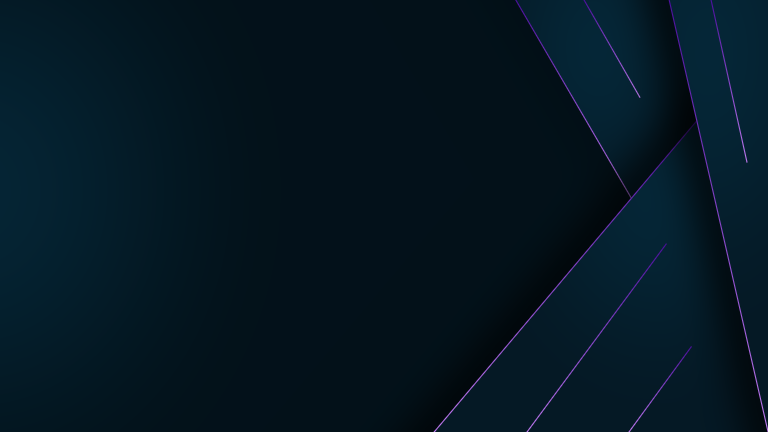
Reproduce this background procedurally as a Shadertoy shader.

```glsl
const vec3 NIGHT = vec3(0.010, 0.068, 0.100);
const vec3 TEAL = vec3(0.020, 0.150, 0.215);
const vec3 PANEL_DARK = vec3(0.018, 0.098, 0.145);
const vec3 VIOLET = vec3(0.30, 0.06, 0.62);
const vec3 LILAC = vec3(0.74, 0.47, 0.93);
const float LINE_HALF_WIDTH = 0.0013;

// Signed distance to the line from top to bottom, positive on its right.
float sideDistance(vec2 p, vec2 top, vec2 bottom) {
    vec2 d = normalize(bottom - top);
    return dot(p - top, vec2(-d.y, d.x));
}

// Soft elliptical falloff: 1 at the centre, 0 at the radius.
float glow(vec2 p, vec2 centre, vec2 radius) {
    return 1.0 - smoothstep(0.0, 1.0, length((p - centre) / radius));
}

// Thin stroke, violet at the top and lilac at the bottom.
vec3 drawStroke(vec3 base, vec2 p, vec2 top, vec2 bottom, float pixel) {
    vec2 d = bottom - top;
    float along = clamp(dot(p - top, d) / dot(d, d), 0.0, 1.0);
    float dist = length(p - top - d * along);
    float cover = clamp((LINE_HALF_WIDTH - dist) / pixel + 0.5, 0.0, 1.0);
    return mix(base, mix(VIOLET, LILAC, along), cover);
}

// Half plane with a cast shadow on its left and a stroke on its edge.
vec3 drawPanel(vec3 base, vec3 fill, vec2 p, vec2 top, vec2 bottom,
               float shadow, float pixel) {
    float d = sideDistance(p, top, bottom);
    float reach = min(d, 0.0) / 0.075;
    vec3 shaded = base * (1.0 - shadow * exp(-reach * reach));
    float inside = smoothstep(-0.5 * pixel, 0.5 * pixel, d);
    return drawStroke(mix(shaded, fill, inside), p, top, bottom, pixel);
}

// Panel fill, lit around one point.
vec3 panelFill(vec2 p, vec2 light, vec2 radius) {
    return mix(PANEL_DARK, TEAL, glow(p, light, radius));
}

void mainImage(out vec4 fragColor, in vec2 fragCoord) {
    float pixel = 1.0 / iResolution.y;
    vec2 p = fragCoord * pixel;
    p.x += 0.5 * (16.0 / 9.0 - iResolution.x * pixel);

    // Night backdrop with a teal glow on the left
    vec3 color = mix(NIGHT, TEAL, 0.92 * glow(p, vec2(-0.06, 0.56), vec2(0.75, 0.85)));

    // Upper panel
    vec3 fill = panelFill(p, vec2(1.39, 0.89), vec2(0.35, 0.50));
    color = drawPanel(color, fill, p, vec2(1.194, 1.0), vec2(1.461, 0.542), 0.12, pixel);
    color = drawStroke(color, p, vec2(1.352, 1.0), vec2(1.481, 0.775), pixel);

    // Lower panel
    fill = panelFill(p, vec2(1.53, 0.56), vec2(0.45, 0.55));
    color = drawPanel(color, fill, p, vec2(1.611, 0.718), vec2(1.005, 0.0), 0.55, pixel);
    color = drawStroke(color, p, vec2(1.542, 0.435), vec2(1.220, 0.0), pixel);
    color = drawStroke(color, p, vec2(1.600, 0.197), vec2(1.456, 0.0), pixel);

    // Right panel
    fill = panelFill(p, vec2(1.64, 0.88), vec2(0.40, 0.70));
    color = drawPanel(color, fill, p, vec2(1.549, 1.0), vec2(1.778, 0.0), 0.60, pixel);
    color = drawStroke(color, p, vec2(1.646, 1.0), vec2(1.729, 0.625), pixel);

    fragColor = vec4(color, 1.0);
}
```
